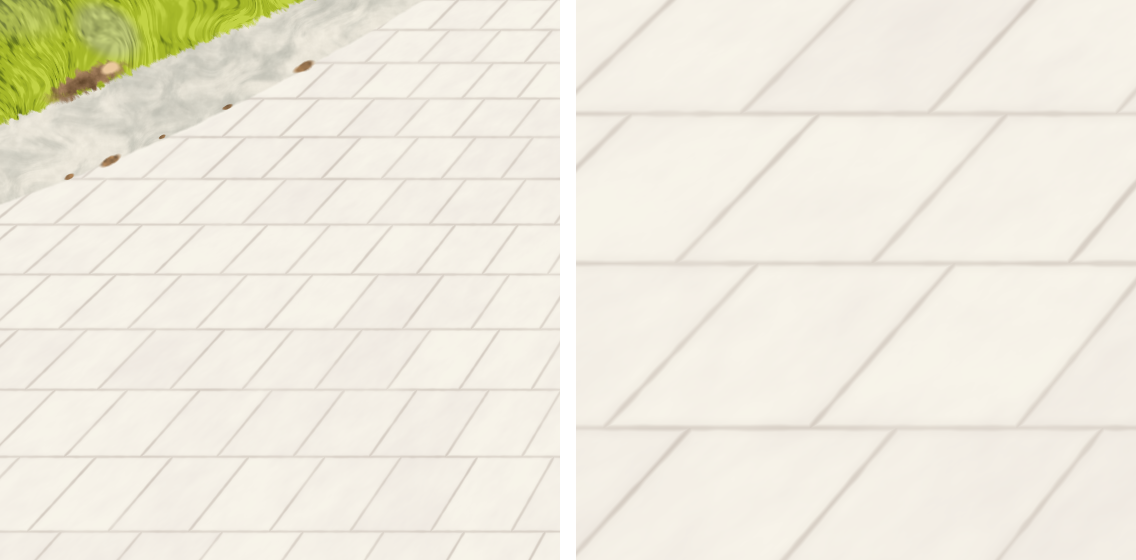
Left, the full canvas; right, a detail of the centre.
Write a Shadertoy shader that draws this texture.

```glsl
// Pale staggered paving in perspective, with a rough stone curb and a grassy corner.

const float HORIZON = 1.5;         // height of the vanishing line above the top edge
const float VANISH_X = 2.305;      // where the slanted joints meet
const float ROW_SHIFT = 0.5806;    // stagger from one row to the next

const vec3 SLAB_LIGHT = vec3(0.970, 0.955, 0.915);
const vec3 SLAB_ROSY = vec3(0.938, 0.915, 0.885);
const vec3 JOINT = vec3(0.79, 0.75, 0.71);
const vec3 CURB_LIGHT = vec3(0.925, 0.905, 0.855);
const vec3 CURB_GREY = vec3(0.77, 0.765, 0.72);
const vec3 GRASS_DARK = vec3(0.38, 0.45, 0.09);
const vec3 GRASS_MID = vec3(0.65, 0.72, 0.16);
const vec3 GRASS_TIP = vec3(0.79, 0.85, 0.30);
const vec3 GRASS_DRY = vec3(0.70, 0.73, 0.50);
const vec3 SOIL = vec3(0.50, 0.35, 0.20);
const vec3 PEBBLE = vec3(0.92, 0.79, 0.62);

float hash(vec2 p) {
    return fract(sin(dot(p, vec2(127.1, 311.7))) * 43758.5453);
}

float noise(vec2 p) {
    vec2 i = floor(p), f = fract(p);
    f = f * f * (3.0 - 2.0 * f);
    return mix(mix(hash(i), hash(i + vec2(1, 0)), f.x),
               mix(hash(i + vec2(0, 1)), hash(i + vec2(1, 1)), f.x), f.y);
}

float fbm(vec2 p) {
    float sum = 0.0, amp = 0.5;
    for (int i = 0; i < 4; i++) {
        sum += amp * noise(p);
        p = mat2(1.6, 1.2, -1.2, 1.6) * p + 7.3;
        amp *= 0.5;
    }
    return sum / 0.9375;
}

mat2 rotate(float a) {
    return mat2(cos(a), -sin(a), sin(a), cos(a));
}

// Soft elliptical spot: 1 at the centre, 0 outside
float spot(vec2 p, vec2 centre, vec2 radius, float angle) {
    return 1.0 - smoothstep(0.5, 1.0, length(rotate(angle) * (p - centre) / radius));
}

// Edges of the curb, with y measured down from the top
float pavingEdge(float x) { return 0.365 - 0.348 * x - 0.179 * x * x; }
float grassEdge(float x) { return 0.221 - 0.385 * x - 0.04 * x * x; }

vec3 paving(vec2 p, float pixel) {
    float depth = p.y + HORIZON;
    float rowPos = 27.34 - 42.47 / depth;
    float row = floor(rowPos);
    float slabWidth = 0.0588 * depth;
    float across = (p.x - VANISH_X) / slabWidth;
    float slabPos = across - 0.56 + ROW_SHIFT * row;
    vec2 plane = vec2(across, rowPos);

    // Tone of each slab and its mottling
    float tone = hash(vec2(floor(slabPos), row) + 3.7);
    float mottle = fbm(plane * vec2(4.0, 3.0));
    float grain = fbm(plane * vec2(13.0, 9.0));
    float rosy = 0.48 * tone * tone + 0.95 * (mottle - 0.42) + 0.35 * (grain - 0.5);
    vec3 col = mix(SLAB_LIGHT, SLAB_ROSY, clamp(rosy + 0.10, 0.0, 1.0));

    // Distances to the joints in canvas units
    float slope = (p.x - VANISH_X) / depth;
    float slantDist = abs(fract(slabPos + 0.5) - 0.5) * slabWidth / sqrt(1.0 + slope * slope);
    float rowDist = abs(fract(rowPos + 0.5) - 0.5) * depth * depth / 42.47;
    float wobble = 0.0009 * (noise(p * 110.0) - 0.5);
    float soft = 0.0022 + pixel;
    float slant = 1.0 - smoothstep(0.0, soft, slantDist + wobble);
    float level = 1.0 - smoothstep(0.0, soft, rowDist + wobble);
    float wear = mix(0.25, 0.85, fbm(p * 13.0 + 5.0));
    col = mix(col, JOINT, 0.10 * (1.0 - smoothstep(0.0, 0.008, min(slantDist, rowDist))));
    return mix(col, JOINT, max(slant, 0.85 * level) * wear);
}

vec3 curb(vec2 p) {
    vec2 q = rotate(-0.42) * p;
    float blotch = fbm(q * vec2(24.0, 42.0) + 2.0 * noise(p * 18.0));
    float broad = fbm(q * vec2(7.0, 13.0) + 4.0);
    vec3 col = mix(CURB_LIGHT, CURB_GREY, smoothstep(0.35, 0.85, 0.65 * blotch + 0.4 * broad));
    return col + 0.07 * (fbm(p * 85.0) - 0.5);
}

vec3 grass(vec2 p) {
    // Blades lean to the upper right
    vec2 q = rotate(0.95 + 0.5 * (noise(p * 14.0) - 0.5)) * p;
    float blades = 0.65 * noise(q * vec2(55.0, 190.0)) + 0.35 * noise(q * vec2(110.0, 330.0));
    float clumps = fbm(p * 24.0);
    float light = 0.65 * blades + 0.45 * clumps + 0.12 * smoothstep(0.0, 0.3, p.x);
    vec3 col = mix(GRASS_DARK, GRASS_MID, smoothstep(0.25, 0.56, light));
    col = mix(col, GRASS_TIP, 0.8 * smoothstep(0.58, 0.82, light));
    float dry = 0.75 * spot(p, vec2(0.19, 0.055), vec2(0.085, 0.055), 0.6);
    dry = max(dry, 0.45 * spot(p, vec2(0.0), vec2(0.15, 0.08), 0.3));
    return mix(col, GRASS_DRY * (0.72 + 0.45 * blades), dry);
}

void mainImage(out vec4 fragColor, in vec2 fragCoord) {
    vec2 p = fragCoord / iResolution.xy;
    p.y = 1.0 - p.y;
    float pixel = 1.0 / iResolution.y;
    float ragged = 0.006 * (fbm(p * 45.0) - 0.5);

    // Paving and curb
    float curbMask = smoothstep(-0.0015 - pixel, 0.0015 + pixel, pavingEdge(p.x) - p.y + ragged);
    vec3 col = mix(paving(p, pixel), curb(p), curbMask);

    // Brown debris caught along the curb
    for (int i = 0; i < 5; i++) {
        float n = float(i);
        float x = 0.124 + 0.062 * n + 0.0107 * n * n;
        float size = 0.015 + 0.010 * cos(2.1 * n - 1.9);
        vec2 centre = vec2(x, pavingEdge(x) - 0.003);
        float leaf = spot(p + ragged, centre, vec2(size, 0.30 * size + 0.002), -0.45);
        col = mix(col, SOIL * (0.75 + 0.6 * noise(p * 150.0)), 0.85 * leaf);
    }

    // Grass fringe, then bare soil and a pebble on its border
    float fringe = 0.022 * (fbm(rotate(0.9) * p * vec2(60.0, 120.0)) - 0.5);
    float grassMask = smoothstep(-0.003 - pixel, 0.003 + pixel, grassEdge(p.x) - p.y + fringe);
    col = mix(col, grass(p), grassMask);
    float bare = spot(p + fringe, vec2(0.155, 0.145), vec2(0.095, 0.022), -0.42);
    vec3 soilTone = mix(SOIL * 0.65, vec3(0.78, 0.62, 0.47), fbm(p * 55.0));
    col = mix(col, soilTone, bare);
    col = mix(col, PEBBLE, spot(p + ragged, vec2(0.198, 0.123), vec2(0.022, 0.013), -0.3));

    fragColor = vec4(clamp(col, 0.0, 1.0), 1.0);
}
```
